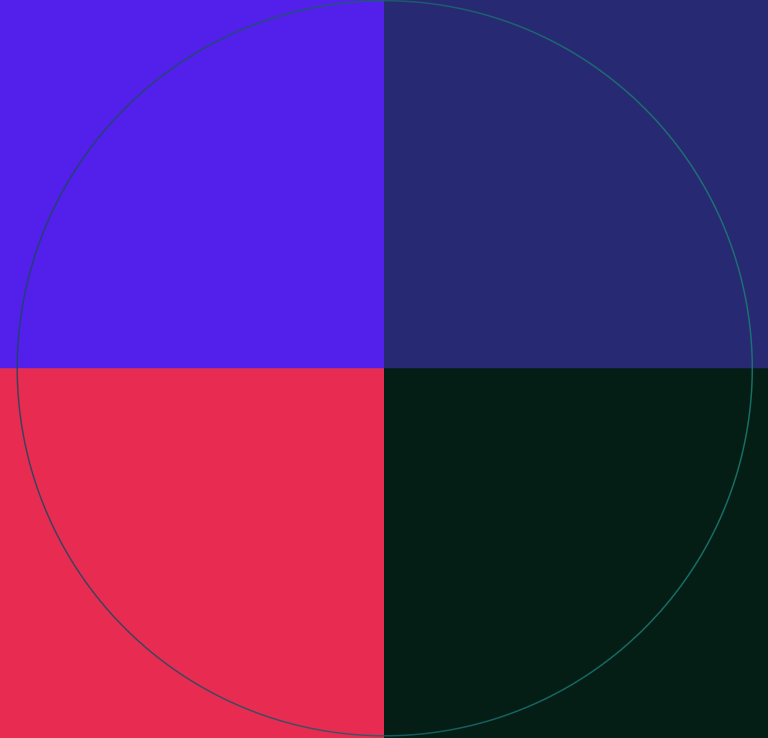
Give the GLSL for this background, as a Shadertoy shader.

```glsl
const vec3 VIOLET = vec3(0.325, 0.125, 0.920);
const vec3 NAVY = vec3(0.153, 0.161, 0.447);
const vec3 CRIMSON = vec3(0.910, 0.172, 0.318);
const vec3 FOREST = vec3(0.016, 0.118, 0.082);
const vec3 TEAL_DARK = vec3(0.10, 0.27, 0.37);
const vec3 TEAL_LIGHT = vec3(0.10, 0.49, 0.45);

// Antialiased step from 0 to 1 across an edge at zero
float edgeMask(float signedDistance, float pixel) {
    return clamp(signedDistance / pixel + 0.5, 0.0, 1.0);
}

// Antialiased outline of a circle
float ringMask(vec2 p, float radius, float halfWidth, float pixel) {
    return edgeMask(halfWidth - abs(length(p) - radius), pixel);
}

// Four flat colours meeting at the local origin
vec3 quadrants(vec2 p, float pixel) {
    float right = edgeMask(p.x, pixel);
    float top = edgeMask(p.y, pixel);
    vec3 lower = mix(CRIMSON, FOREST, right);
    vec3 upper = mix(VIOLET, NAVY, right);
    return mix(lower, upper, top);
}

void mainImage(out vec4 fragColor, in vec2 fragCoord) {
    float pixel = 1.0 / iResolution.y;
    float aspect = iResolution.x * pixel;
    vec2 p = fragCoord * pixel;

    // Background panels
    vec2 crossing = vec2(0.5 * aspect, 0.501);
    vec3 color = quadrants(p - crossing, pixel);

    // Thin ring, brighter towards the right
    vec2 fromCenter = p - crossing - vec2(0.001, 0.0);
    float radius = 0.498;
    float side = smoothstep(-radius, radius, fromCenter.x);
    vec3 ringColor = mix(TEAL_DARK, TEAL_LIGHT, side);
    float ring = ringMask(fromCenter, radius, 0.001, pixel);
    color = mix(color, ringColor, 0.85 * ring);

    fragColor = vec4(color, 1.0);
}
```
